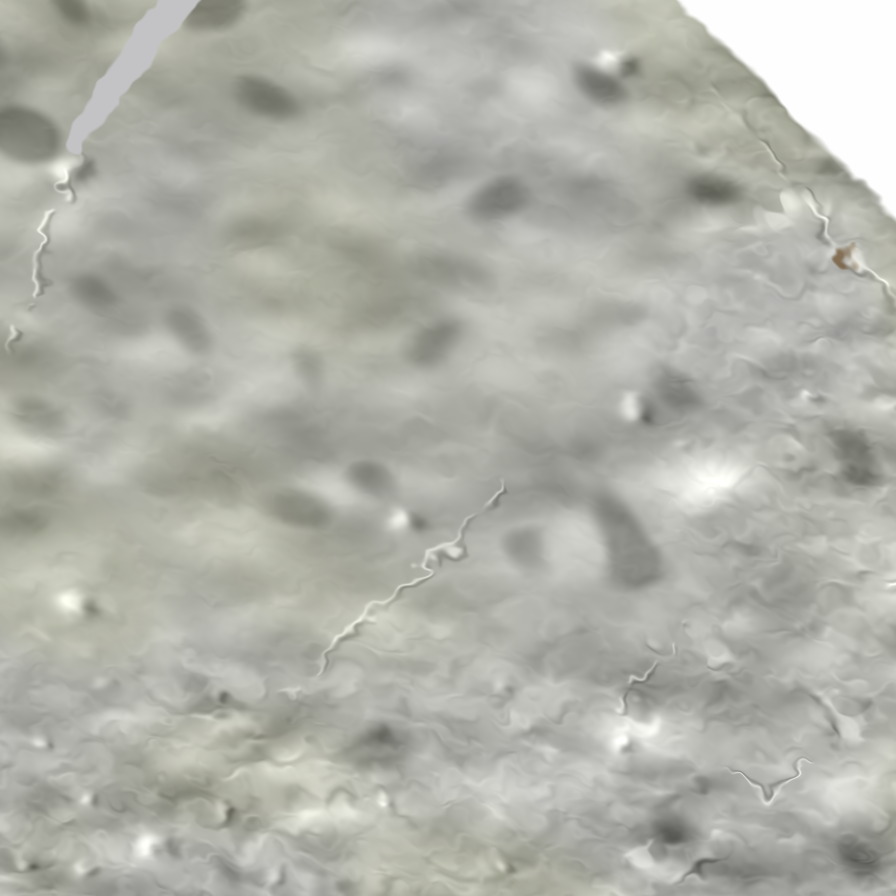
Reproduce this texture procedurally as a Shadertoy shader.

```glsl
#define STONE vec3(0.690, 0.693, 0.668)
#define OLIVE vec3(-0.004, 0.000, -0.048)
#define STRIP_COLOR vec3(0.765, 0.765, 0.775)
#define PAPER vec3(0.995)
#define RUST vec3(0.46, 0.36, 0.24)
#define TILT 0.35
#define STRETCH 1.7
#define RELIEF 0.125
#define CRACK_WIDTH 0.0026
#define CRACK_GAIN 0.17
#define LIGHT_DIR vec2(-0.45, 0.9)

vec2 hash2(vec2 p) {
    vec3 q = fract(p.xyx * vec3(0.1031, 0.1030, 0.0973));
    q += dot(q, q.yzx + 33.33);
    return fract((q.xx + q.yz) * q.zy);
}

// Cellular sum of soft, tilted, signed lumps
float lumps(vec2 p, float freq) {
    p = p * freq + freq * 3.7;
    vec2 cell = floor(p);
    float sum = 0.0;
    for (int y = -1; y <= 1; y++)
    for (int x = -1; x <= 1; x++) {
        vec2 id = cell + vec2(x, y);
        vec2 traits = hash2(id + 57.0);
        vec2 d = p - id - hash2(id);
        float angle = TILT + 1.5 * (traits.x - 0.5);
        float c = cos(angle), s = sin(angle);
        d = vec2(c * d.x - s * d.y, (s * d.x + c * d.y) * STRETCH);
        float k = max(0.0, 1.0 - dot(d, d));
        sum += (2.0 * traits.y - 1.0) * k * k * k;
    }
    return sum;
}

// Directional light across one scale of lumps
float relief(vec2 p, float freq) {
    vec2 offset = LIGHT_DIR * 0.2 / freq;
    return lumps(p - offset, freq) - lumps(p + offset, freq);
}

// Bright lip beside a dark groove
float lip(float side) {
    float lit = side / CRACK_WIDTH;
    float dark = (side + 0.006) / (CRACK_WIDTH * 1.3);
    return exp(-lit * lit) - 0.75 * exp(-dark * dark);
}

float crack(vec2 p, vec2 a, vec2 b) {
    vec2 axis = normalize(b - a);
    float t = dot(p - a, axis) / length(b - a);
    float ends = smoothstep(0.0, 0.1, t) * (1.0 - smoothstep(0.9, 1.0, t));
    return ends * lip(dot(p - a, vec2(-axis.y, axis.x)));
}

// Rare pale chips, each with a small shadow
float chips(vec2 p, float freq, float share) {
    vec2 id = floor(p * freq);
    vec2 d = p * freq - id - mix(vec2(0.3), vec2(0.65), hash2(id + 11.0));
    vec2 shade = d - vec2(0.17, -0.05);
    float present = step(hash2(id + 83.0).x, share);
    return present * (exp(-dot(d, d) * 90.0) - 0.8 * exp(-dot(shade, shade) * 110.0));
}

void mainImage(out vec4 fragColor, in vec2 fragCoord) {
    vec2 p = fragCoord / iResolution.y;
    float pixel = 1.0 / iResolution.y;
    vec2 wobble = vec2(lumps(p, 24.0), lumps(p + 5.0, 24.0)) * 0.016
                + vec2(lumps(p, 63.0), lumps(p + 9.0, 63.0)) * 0.008;
    vec2 q = p + wobble;

    // Smooth upper face, rougher base and right side
    float broad = lumps(p, 3.1);
    float rough = max(1.0 - smoothstep(0.12, 0.38, p.y + 0.1 * broad),
                      smoothstep(0.72, 0.88, p.x + 0.1 * broad));
    float tone = 0.04 * broad + 0.012 * rough;
    tone += RELIEF * (relief(p, 7.0) + 0.85 * relief(p, 14.0));
    tone += RELIEF * mix(0.25, 0.9, rough) * relief(q, 29.0);
    tone += RELIEF * mix(0.12, 0.4, rough) * relief(q, 66.0);

    // Scattered dents
    tone -= 0.17 * smoothstep(0.3, 0.9, lumps(p + 2.0, 11.0));

    // Broken cracks and chipped contours
    float broken = smoothstep(-0.2, 0.15, lumps(p, 37.0));
    float lines = crack(q, vec2(0.30, 0.21), vec2(0.60, 0.49))
                + crack(q, vec2(0.68, 0.20), vec2(0.77, 0.31))
                + crack(q, vec2(0.90, 0.78), vec2(1.03, 0.63))
                - 0.7 * crack(q, vec2(0.79, 0.92), vec2(0.93, 0.75))
                + crack(q, vec2(0.01, 0.60), vec2(0.08, 0.84));
    float patches = rough * smoothstep(0.02, 0.3, lumps(p + 4.0, 9.0));
    lines += patches * lip(lumps(q, 7.0) / 4.5);
    tone += CRACK_GAIN * broken * lines;
    tone += 0.27 * chips(p + 0.5 * wobble, 8.0, 0.06);
    tone += 0.2 * rough * chips(p + 0.6 * wobble, 15.0, 0.13);

    // Olive staining and a rusty fleck
    float stain = smoothstep(-0.35, 0.5, lumps(p + 7.0, 4.0) + 0.4 * (p.y - 0.5));
    vec3 color = STONE + tone + OLIVE * (stain - 0.25);
    float fleck = length((q - vec2(0.945, 0.717)) * vec2(1.0, 0.75));
    color = mix(color, RUST, 0.8 * (1.0 - smoothstep(0.003, 0.010, fleck)));

    // Pale tapered strip
    vec2 base = vec2(0.082, 0.838), span = vec2(0.123, 0.172);
    float along = clamp(dot(p - base, span) / dot(span, span), 0.0, 1.0);
    float strip = length(p + 0.4 * wobble - base - span * along) - mix(0.009, 0.021, along);
    color = mix(color, STRIP_COLOR, 1.0 - smoothstep(-pixel, pixel + 0.002, strip));

    // Shaded rim and blank corner
    float corner = (p.x + p.y - 1.757) * 0.707 + 0.35 * (wobble.x + wobble.y);
    color -= 0.09 * smoothstep(-0.03, -0.002, corner);
    color = mix(color, PAPER, smoothstep(-0.003 - pixel, 0.004 + pixel, corner));
    fragColor = vec4(clamp(color, 0.0, 1.0), 1.0);
}
```
